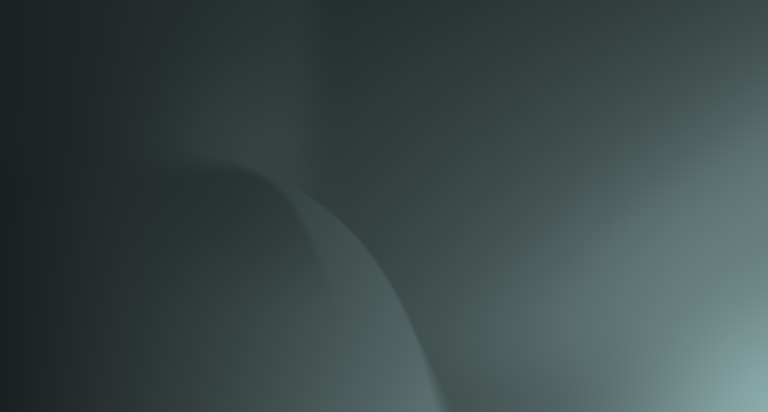
Give the GLSL for this background, as a Shadertoy shader.

```glsl
// Soft teal backdrop: two overlapping curved folds under a diagonal light from the lower right.
#define TINT vec3(0.80, 0.99, 0.985)
#define COOL_TINT vec3(0.825, 0.99, 1.015)
#define FRONT_CREST vec2(0.26, 0.60)
#define BACK_START vec2(0.39, 0.54)
#define FRONT_SHADE 0.038
#define CORNER_GLOW 0.09
#define BEAM_GLOW 0.05
#define CURTAIN_GLOW 0.068
#define FLOOR_SHADE 0.06

// Elliptical soft spot, 1 at its centre
float spot(vec2 p, vec2 centre, vec2 radius) {
    vec2 q = (p - centre) / radius;
    return exp(-dot(q, q));
}

// Coverage below a curve of given height and slope, with a soft edge
float below(float y, float height, float slope, float softness) {
    float dist = (y - height) / sqrt(1.0 + slope * slope);
    return 1.0 - smoothstep(-softness, softness, dist);
}

// Front fold: flat crest that falls away steeply to the right
float frontFold(vec2 p) {
    float d = max(p.x - FRONT_CREST.x, 0.0);
    float height = FRONT_CREST.y - 106.0 * pow(d, 3.3);
    float slope = 350.0 * pow(d, 2.3);
    float softness = mix(0.06, 0.007, smoothstep(0.20, 0.36, p.x));
    return below(p.y, height, slope, softness);
}

// Back fold: bulging right flank that blends into the curtain on its left
float backFold(vec2 p) {
    float d = p.x - BACK_START.x;
    float height = BACK_START.y - 1.316 * d - 44.5 * d * d * d;
    float slope = 1.316 + 133.5 * d * d;
    float softness = mix(0.014, 0.004, smoothstep(0.0, 0.2, p.y));
    return below(p.y, height, slope, softness) * smoothstep(0.34, 0.39, p.x);
}

// Open field on the right, brightening toward the lower right
float fieldTone(vec2 p) {
    float s = max(p.x - 0.45, 0.0), t = 1.0 - p.y;
    float tone = 0.185 + 0.12 * s + 0.13 * s * s + 0.125 * t + 0.33 * s * t;
    // Diagonal beam rising to the right edge
    float beam = (p.y - 0.12 - 1.2 * (p.x - 0.6)) / 1.56;
    tone += BEAM_GLOW * exp(-pow(beam / 0.13, 2.0)) * smoothstep(0.5, 0.9, p.x);
    tone += CORNER_GLOW * spot(p, vec2(1.0, 0.0), vec2(0.15, 0.30));
    return tone - FLOOR_SHADE * spot(p, vec2(0.67, 0.0), vec2(0.18, 0.14));
}

// Dim curtain on the upper left
float curtainTone(vec2 p) {
    return 0.132 + 0.185 * p.x + CURTAIN_GLOW * spot(p, vec2(0.33, 0.59), vec2(0.14, 0.27));
}

// Body of the folds, lighter to the right and downward
float foldTone(vec2 p) {
    return 0.126 + 0.39 * p.x + 0.18 * p.x * p.x + 0.3 * p.x * (0.25 - p.y);
}

void mainImage(out vec4 fragColor, in vec2 fragCoord) {
    vec2 p = fragCoord / iResolution.xy;

    // Layers from back to front
    float front = frontFold(p);
    float folds = max(front, backFold(p));
    float tone = mix(curtainTone(p), fieldTone(p), smoothstep(0.375, 0.435, p.x));
    tone = mix(tone, foldTone(p), folds);

    // Shade under the front crest fades out downward
    float fade = smoothstep(0.2, 0.5, p.y) * smoothstep(0.1, 0.38, p.x);
    tone -= FRONT_SHADE * front * fade;

    // Slightly cooler band in the dark left part
    float cool = exp(-pow((p.x - 0.14) / 0.06, 2.0));
    fragColor = vec4(tone * mix(TINT, COOL_TINT, cool), 1.0);
}
```
